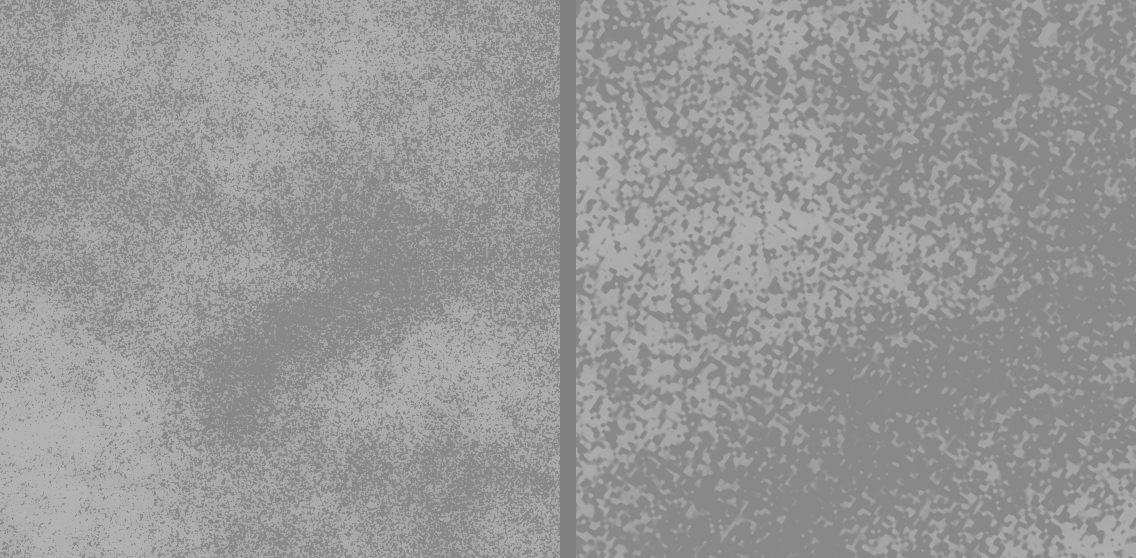
Left, the full canvas; right, a detail of the centre.
This texture is drawn by a Shadertoy shader. Its source:

```glsl
// Weathered grey plaster: cloudy worn patches broken up by fine two-tone grain.

float hash(vec2 cell) {
    vec3 q = fract(vec3(cell.xyx) * 0.1031);
    q += dot(q, q.yzx + 33.33);
    return fract((q.x + q.y) * q.z);
}

// Value noise, centred on zero
float noise(vec2 p) {
    vec2 i = floor(p), f = fract(p);
    f = f * f * (3.0 - 2.0 * f);
    float low = mix(hash(i), hash(i + vec2(1, 0)), f.x);
    float high = mix(hash(i + vec2(0, 1)), hash(i + vec2(1, 1)), f.x);
    return mix(low, high, f.y) - 0.5;
}

mat2 turn(float a) {
    return mat2(cos(a), sin(a), -sin(a), cos(a));
}

float fbm(vec2 p) {
    float sum = 0.0, amplitude = 0.5;
    for (int i = 0; i < 5; i++) {
        sum += amplitude * noise(p);
        p = turn(0.5) * p * 2.03 + 17.3;
        amplitude *= 0.72;
    }
    return sum;
}

// Soft elliptical stain
float stain(vec2 p, vec2 centre, vec2 radius, float angle) {
    vec2 d = turn(-angle) * (p - centre) / radius;
    return exp(-dot(d, d));
}

// Broad light and dark areas
float wornAreas(vec2 p) {
    float tone = 0.02;
    tone += 0.34 * stain(p, vec2(0.13, 0.15), vec2(0.20, 0.20), 0.4);
    tone += 0.22 * stain(p, vec2(0.05, 0.40), vec2(0.14, 0.06), -0.3);
    tone += 0.17 * stain(p, vec2(0.50, 0.88), vec2(0.30, 0.10), 0.0);
    tone += 0.20 * stain(p, vec2(0.87, 0.32), vec2(0.16, 0.08), -0.3);
    tone += 0.14 * stain(p, vec2(0.41, 0.56), vec2(0.09, 0.16), -0.5);
    tone -= 0.34 * stain(p, vec2(0.72, 0.51), vec2(0.20, 0.09), 0.4);
    tone -= 0.30 * stain(p, vec2(0.46, 0.34), vec2(0.17, 0.09), 0.8);
    tone -= 0.22 * stain(p, vec2(0.41, 0.23), vec2(0.09, 0.04), 0.2);
    tone -= 0.20 * stain(p, vec2(0.74, 0.15), vec2(0.20, 0.06), -0.1);
    tone -= 0.16 * stain(p, vec2(0.373, 0.47), vec2(0.012, 0.08), 0.0);
    return tone;
}

void mainImage(out vec4 fragColor, in vec2 fragCoord) {
    vec2 uv = fragCoord / iResolution.xy;
    vec2 p = fragCoord / iResolution.y;

    // Ragged outlines and blotches, slightly stretched sideways
    vec2 warp = vec2(fbm(p * 9.0), fbm(p * 9.0 + 40.0));
    float areas = wornAreas(uv + 0.09 * warp);
    float blotches = 0.45 * fbm(p * vec2(6.0, 8.0) + warp)
                   + 0.26 * fbm(p * vec2(26.0, 34.0) + 90.0);

    // Slanted brush marks in the upper right
    float brushed = stain(uv, vec2(0.62, 0.68), vec2(0.24, 0.18), 0.0);
    float streaks = brushed * 0.30 * noise(turn(-0.45) * p * vec2(150.0, 55.0));

    // Fine grain
    float grain = 0.95 * noise(turn(0.6) * p * 390.0)
                + 0.45 * noise(turn(1.1) * p * 210.0 + 60.0);

    float worn = areas + blotches;
    float cover = smoothstep(-0.20, 0.20, worn + streaks + grain);
    float lightTone = clamp(0.655 + 0.11 * worn, 0.62, 0.70);
    float grey = mix(0.532, lightTone, cover);
    fragColor = vec4(vec3(grey), 1.0);
}
```
